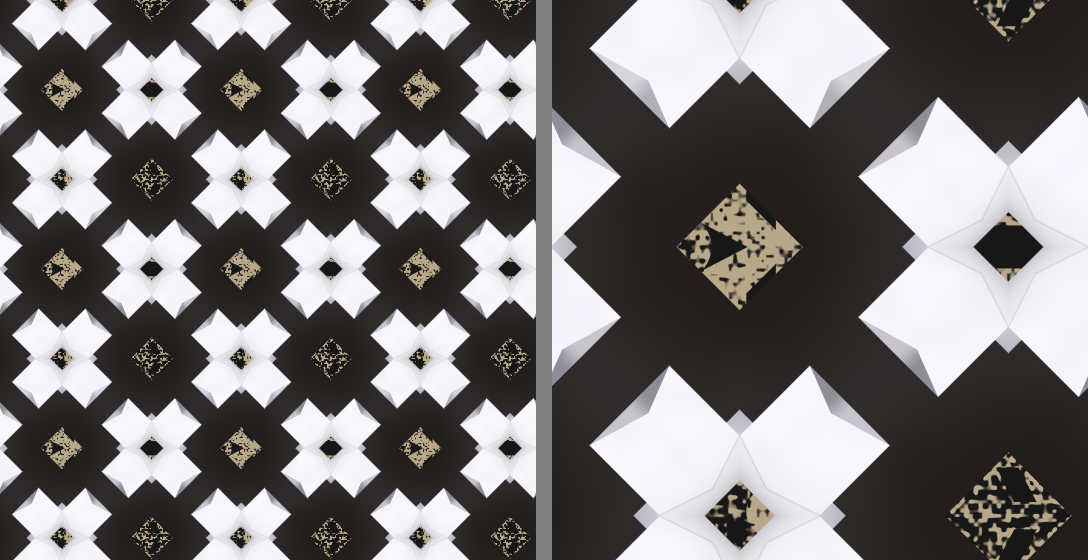
Left: the whole. Right: its middle third, enlarged.
A WebGL 2 fragment shader for this pattern:

```glsl
#version 300 es
precision highp float;
// Checkerboard of folded white paper crosses and dark fields with speckled gems.
// Two interleaved diamond lattices give each point its nearest cross and gem;
// both lattices alternate between two designs, so a full repeat is 2 x 2 cells.
uniform vec2 u_resolution;
out vec4 outColor;

const float CELLS_HIGH = 6.25;               // cells along the canvas height
const vec2 LATTICE_ORIGIN = vec2(0.692, 0.248);
const vec3 PAPER = vec3(0.965, 0.962, 0.985);
const vec3 FOLD_LIGHT = vec3(0.77, 0.76, 0.80);
const vec3 FOLD_DARK = vec3(0.54, 0.53, 0.57);
const vec3 FIELD_CORE = vec3(0.135, 0.115, 0.105);
const vec3 FIELD_RIM = vec3(0.190, 0.180, 0.182);
const vec3 INK = vec3(0.095, 0.092, 0.090);
const vec3 SAND = vec3(0.72, 0.66, 0.54);

float hash(vec2 p) {
  vec3 h = fract(p.xyx * 0.1031);
  h += dot(h, h.yzx + 33.33);
  return fract((h.x + h.y) * h.z);
}

float noise(vec2 p) {
  vec2 i = floor(p), f = fract(p);
  f = f * f * (3.0 - 2.0 * f);
  return mix(mix(hash(i), hash(i + vec2(1, 0)), f.x),
             mix(hash(i + vec2(0, 1)), hash(i + vec2(1, 1)), f.x), f.y);
}

float fill(float d, float aa) { return 1.0 - smoothstep(-aa, aa, d); }
float stroke(float d, float halfWidth, float aa) { return fill(abs(d) - halfWidth, aa); }
float diamond(vec2 q, float r) { return (abs(q.x) + abs(q.y) - r) * 0.7071; }

// Nearest lattice point whose coordinates have an even sum.
vec2 nearestEven(vec2 p) {
  vec2 r = round(vec2(p.x + p.y, p.x - p.y) * 0.5);
  return vec2(r.x + r.y, r.x - r.y);
}

// Sand grains over ink; cover is the share of sand.
vec3 grains(vec2 q, float cover, float seed) {
  float n = noise(q * 58.0 + 40.0 + seed);
  float t = 1.0 - cover;
  return mix(INK, SAND, smoothstep(t - 0.17, t + 0.17, n));
}

// Dense sandy gem with an arrow-shaped opening.
vec3 arrowGem(vec2 q, float aa) {
  float bulge = length(q + vec2(0.23, 0.0)) - 0.125;
  vec3 col = grains(q, mix(0.76, 0.56, fill(bulge, aa)), 7.0);
  float arrow = max((abs(q.y) - (0.03 - q.x) * 0.52) * 0.89, -bulge);
  float nick = max(abs(q.x - 0.08) - 0.055, 0.198 - abs(q.x) - abs(q.y));
  return mix(col, INK, fill(min(arrow, nick), aa));
}

// Dark gem of sparse mesh with two slanted windows and bright ribs.
vec3 meshGem(vec2 q, float aa) {
  float slant = abs(q.x - 0.09 + 0.52 * abs(q.y)) - 0.048;
  float window = max(slant * 0.89, abs(abs(q.y) - 0.115) - 0.07);
  float ribs = max(stroke(q.y, 0.006, aa), stroke(window, 0.006, aa));
  ribs = max(ribs, stroke(diamond(q, 0.225), 0.008, aa));
  vec3 col = grains(q, 0.38 + 0.2 * ribs, 19.0);
  return mix(col, INK, fill(window + 0.006, aa));
}

// Small gem at the heart of a cross: ink with sandy tips, or mesh with a sandy lens.
vec3 heartGem(vec2 q, bool inkHeart, float aa) {
  if (inkHeart) return mix(INK, grains(q, 0.6, 3.0), fill(0.08 - abs(q.y), aa));
  vec3 col = grains(q, 0.36, 11.0);
  float lens = length(q - vec2(0.12, 0.015)) - 0.095;
  float pane = max(abs(q.x + 0.01) - 0.035, abs(q.y + 0.055) - 0.03);
  col = mix(col, INK, fill(pane, aa));
  return mix(col, grains(q, 0.8, 5.0), fill(lens, aa));
}

// Paper with end folds, a creased star and a soft hollow around the heart.
vec3 paperCross(vec2 q, float foldStrength, float aa) {
  vec2 f = abs(q);
  float along = (f.x + f.y) * 0.7071, across = (f.y - f.x) * 0.7071;
  vec3 col = PAPER + 0.025 * (noise(q * 9.0 + 20.0) - 0.5);
  float tent = min((0.21 - across) / 0.18, (across + 0.21) / 0.24);
  vec3 fold = mix(FOLD_LIGHT, FOLD_DARK, smoothstep(-0.02, 0.08, across));
  col = mix(col, fold, foldStrength * fill(0.58 - 0.07 * tent - along, aa));
  float star = 0.447 * (max(f.x, f.y) - 0.3) + 0.894 * min(f.x, f.y);
  col -= 0.025 * fill(star, aa) + 0.07 * stroke(star, 0.003, aa);
  return col - 0.16 * exp(-22.0 * max(diamond(q, 0.13), 0.0));
}

void main() {
  float aa = 0.75 * CELLS_HIGH / u_resolution.y;
  vec2 p = gl_FragCoord.xy / u_resolution.y * CELLS_HIGH - LATTICE_ORIGIN;
  vec2 crossId = nearestEven(p), gemId = nearestEven(p - vec2(1, 0));
  vec2 q = p - crossId, g = p - vec2(1, 0) - gemId;
  bool oddCross = mod(crossId.x, 2.0) > 0.5, oddGem = mod(gemId.x, 2.0) > 0.5;

  // Dark field and its large gem
  vec3 col = mix(FIELD_CORE, FIELD_RIM, smoothstep(0.12, 0.85, length(g)));
  col += 0.012 * (noise(g * 5.0 + 30.0) - 0.5);
  vec3 gem = oddGem ? arrowGem(g, aa) : meshGem(g, aa);
  col = mix(col, gem, fill(diamond(g, 0.235), aa));

  // Grey tabs in the four notches, then the cross and its heart
  vec2 f = abs(q);
  vec2 tab = vec2(max(f.x, f.y) - 0.335, min(f.x, f.y));
  col = mix(col, FOLD_LIGHT - 0.9 * tab.x, fill(diamond(tab, 0.06), aa));
  float arms = max((f.x + f.y) * 0.7071 - 0.58, abs(f.y - f.x) * 0.7071 - 0.21);
  float foldStrength = oddCross || q.y > 0.0 ? 0.95 : 0.65;
  col = mix(col, paperCross(q, foldStrength, aa), fill(arms, aa));
  col = mix(col, heartGem(q, oddCross, aa), fill(diamond(q, 0.13), aa));
  outColor = vec4(clamp(col, 0.0, 1.0), 1.0);
}
```
